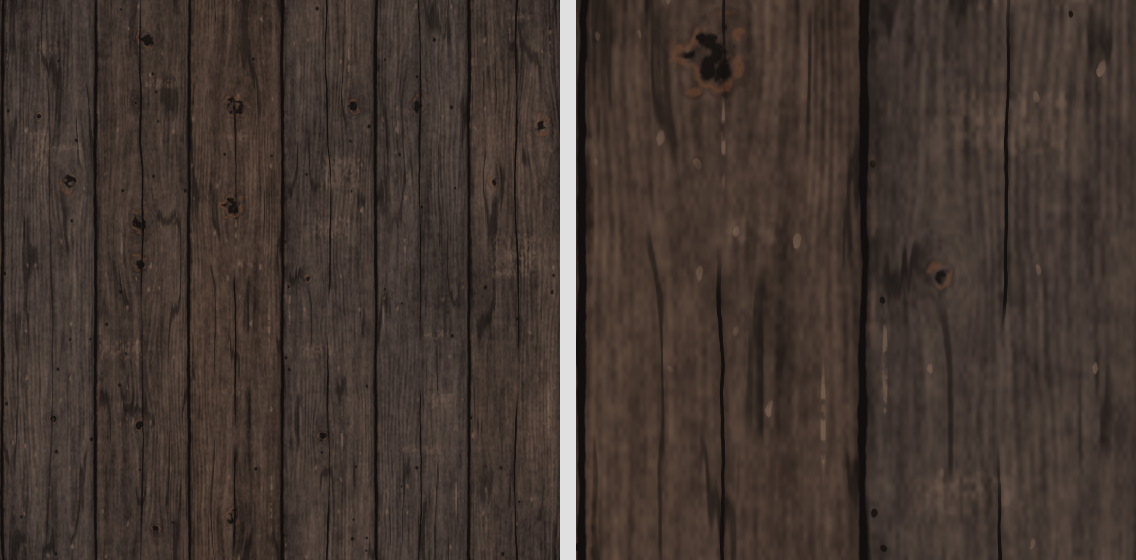
Left: the whole. Right: its middle third, enlarged.
Write a WebGL 1 fragment shader that draws this texture.

```glsl
precision highp float;
// Six dark, weathered planks side by side, tiling in both directions.
// Stretched periodic noise makes grain that bends around hashed knots;
// splits, scuffs, holes, cracks and seams are layered on top.

uniform vec2 u_resolution;

const float PLANKS = 6.0;
const float SEAM_SHIFT = 0.004;
const float SEAM_HALF = 0.0019;
const float CRACK_HALF = 0.0011;
const float GRAIN_LINES = 140.0;
const float KNOT_SLOTS = 7.0;
const float KNOT_MIN = 0.007;
const float KNOT_MAX = 0.019;
const vec3 SHADE = vec3(0.143, 0.116, 0.107);
const vec3 WOOD = vec3(0.375, 0.314, 0.281);
const vec3 WARM = vec3(1.05, 0.985, 0.915);
const vec3 COOL = vec3(0.97, 0.985, 0.995);
const vec3 VOID = vec3(0.068, 0.056, 0.052);
const vec3 PALE = vec3(0.49, 0.395, 0.33);
const vec3 RUST = vec3(0.42, 0.26, 0.17);

float hash(vec2 p) {
  vec3 q = fract(p.xyx * vec3(0.1031, 0.1030, 0.0973));
  q += dot(q, q.yzx + 33.33);
  return fract((q.x + q.y) * q.z);
}

// Value noise that repeats after freq cells, so it tiles
float noise(vec2 uv, vec2 freq) {
  vec2 p = uv * freq, f = fract(p);
  f = f * f * (3.0 - 2.0 * f);
  vec2 a = mod(floor(p), freq), b = mod(a + 1.0, freq);
  return mix(mix(hash(a), hash(vec2(b.x, a.y)), f.x),
             mix(hash(vec2(a.x, b.y)), hash(b), f.x), f.y);
}

float fbm(vec2 uv, vec2 freq) {
  float sum = 0.0, amp = 0.53;
  for (int i = 0; i < 4; i++) {
    sum += amp * noise(uv, freq);
    freq *= 2.0;
    amp *= 0.5;
  }
  return sum;
}

// Sparse ellipses, at most one per grid cell
float specks(vec2 uv, vec2 grid, float seed, float share, vec2 radius, float px) {
  vec2 cell = mod(floor(uv * grid), grid) + seed;
  vec2 center = 0.3 + 0.4 * vec2(hash(cell + 3.1), hash(cell + 7.7));
  vec2 size = radius * mix(0.5, 1.0, hash(cell + 5.3));
  float d = length((fract(uv * grid) - center) / grid / size);
  float soft = px / size.x;
  return step(hash(cell), share) * (1.0 - smoothstep(1.0 - 0.5 * soft, 1.0 + soft, d));
}

void main() {
  vec2 uv = gl_FragCoord.xy / u_resolution;
  float px = 1.0 / min(u_resolution.x, u_resolution.y);

  // Plank index and position inside the plank
  float column = (uv.x - SEAM_SHIFT) * PLANKS;
  float id = mod(floor(column), PLANKS);
  vec2 q = vec2((fract(column) - 0.5) / PLANKS, uv.y);
  float warmth = exp(-pow(id - 1.8, 2.0)) + 0.45 * step(4.5, id);
  float knotty = mix(0.22, 0.85, exp(-pow(id - 1.5, 4.0)));
  float rough = fbm(uv, vec2(90.0));

  // Knots: gather masks and pull the grain around each one
  float bend = 0.0, rings = 0.0, halo = 0.0, core = 0.0, rim = 0.0;
  for (float i = 0.0; i < KNOT_SLOTS; i++) {
    vec2 key = vec2(id * 5.0 + 2.0, i * 3.0 + 11.0);
    if (hash(key) > knotty) continue;
    float size = hash(key + 53.0);
    float r = mix(KNOT_MIN, KNOT_MAX, size * size);
    vec2 d = q - vec2((hash(key + 21.0) - 0.5) * 0.65 / PLANKS,
                      (i + 0.2 + 0.6 * hash(key + 37.0)) / KNOT_SLOTS);
    d.y -= floor(d.y + 0.5);
    float rho = length(d * vec2(1.0, 0.8)) / r;
    float ragged = rho + 1.3 * (rough - 0.5);
    bend += d.x * 0.75 * exp(-dot(d * d, vec2(1.0, 0.2)) / (r * r * 5.0));
    rings += sin(ragged * 10.0) * exp(-rho * 0.8);
    halo = max(halo, exp(-rho * rho * 0.45));
    core = max(core, 1.0 - smoothstep(0.4, 0.65, ragged));
    rim = max(rim, exp(-pow((ragged - 0.85) * 6.0, 2.0)));
  }

  // Grain: stains, fibres, grit and growth lines
  vec2 g = vec2(uv.x - bend, uv.y + hash(vec2(id, 9.0)));
  float stain = fbm(uv, vec2(9.0, 4.0)) - 0.5;
  float fine = noise(g, vec2(300.0, 30.0)) - 0.5;
  float grit = noise(uv, vec2(400.0, 210.0)) - 0.5;
  float growth = sin(6.2832 * (g.x * GRAIN_LINES + 5.0 * fbm(g, vec2(14.0, 3.0))));
  float tone = 0.53 + 0.42 * stain + 0.62 * (fbm(g, vec2(90.0, 5.0)) - 0.5)
    + 0.30 * fine + 0.22 * grit + 0.32 * (rough - 0.5)
    + 0.10 * growth * smoothstep(0.3, 0.65, noise(g, vec2(20.0, 5.0)))
    + 0.08 * (hash(vec2(id, 4.0)) - 0.5) + 0.16 * rings - 0.18 * halo;
  vec3 color = mix(SHADE, WOOD, clamp(tone, 0.0, 1.25));
  color *= mix(COOL, WARM, clamp(warmth + 0.6 * stain, 0.0, 1.0));

  // Hairline splits along contours of the stretched noise
  float contour = abs(noise(g, vec2(48.0, 6.0)) + 0.12 * fine - 0.5);
  float hair = 1.0 - smoothstep(0.02, 0.09, contour);
  color = mix(color, VOID, 0.5 * hair * smoothstep(0.5, 0.68, noise(g, vec2(36.0, 11.0))));

  // Scuffs: worn rectangles broken up by the grain
  float wear = smoothstep(0.25, 0.75, 0.25 * (fine + grit) + 0.5 * rough + 0.25);
  for (float i = 0.0; i < 3.0; i++) {
    vec2 key = vec2(id * 7.0 + 40.0, i * 5.0 + 3.0);
    vec2 extent = vec2(0.015, 0.006) + vec2(0.023, 0.039) * vec2(hash(key), pow(hash(key + 8.0), 3.0));
    vec2 d = q - vec2((hash(key + 15.0) - 0.5) * 0.07, hash(key + 29.0));
    d.y -= floor(d.y + 0.5);
    vec2 edge = abs(d) - extent + 0.02 * (rough - 0.5);
    color = mix(color, PALE, 0.36 * wear * (1.0 - smoothstep(-0.003, 0.002, max(edge.x, edge.y))));
  }

  // Pale slivers and flecks, knots, nail holes
  float sliver = specks(uv, vec2(30.0, 6.0), 60.0, 0.09, vec2(0.0016, 0.032), px);
  float fleck = specks(uv + 0.006 * rough, vec2(50.0), 90.0, 0.06, vec2(0.002, 0.004), px);
  float hole = specks(uv + 0.003 * rough, vec2(34.0), 130.0, 0.06, vec2(0.0024, 0.003), px);
  color = mix(color, PALE, 0.65 * sliver * smoothstep(0.35, 0.55, rough) + 0.9 * fleck * rough);
  color = mix(color, RUST, 0.55 * rim * smoothstep(0.4, 0.65, noise(uv, vec2(130.0))));
  core *= smoothstep(0.25, 0.5, noise(uv, vec2(170.0, 140.0)));
  color = mix(color, VOID, max(0.85 * core, 0.8 * hole));

  // Long crack down each plank, fading in places
  vec2 lane = vec2((id + 0.5) / PLANKS, uv.y);
  float crack = abs(q.x - 0.024 * (fbm(lane, vec2(PLANKS, 3.0)) - 0.5)
                        - 0.0016 * (fbm(lane, vec2(PLANKS, 60.0)) - 0.5));
  float width = CRACK_HALF * mix(0.2, 1.7, fbm(lane, vec2(12.0, 13.0)));
  float depth = (id < 0.5 ? 0.45 : 0.95) * smoothstep(0.2, 0.45, noise(lane, vec2(18.0, 9.0)));
  color *= 1.0 - 0.22 * depth * exp(-crack / 0.003);
  color = mix(color, VOID, depth * (1.0 - smoothstep(width - 0.5 * px, width + 0.7 * px, crack)));

  // Seams: ragged gap, soft shadow and worn edge
  float seam = floor(column + 0.5);
  vec2 joint = vec2(mod(seam, PLANKS) / PLANKS, uv.y);
  float side = (column - seam) / PLANKS + 0.002 * (rough - 0.5)
             + 0.004 * (fbm(joint, vec2(PLANKS, 9.0)) - 0.5);
  float bare = exp(-pow((side - 0.006) / 0.002, 2.0)) * smoothstep(0.45, 0.8, noise(uv, vec2(12.0, 14.0)));
  color = mix(color, mix(PALE, RUST, noise(uv, vec2(6.0, 24.0))), 0.5 * bare * wear);
  width = SEAM_HALF * mix(0.5, 1.5, fbm(joint, vec2(12.0, 24.0)));
  color *= 1.0 - 0.45 * exp(-abs(side) / 0.0045);
  color = mix(color, VOID, 1.0 - smoothstep(width - 0.5 * px, width + 0.0005 + px, abs(side)));

  gl_FragColor = vec4(color, 1.0);
}
```
